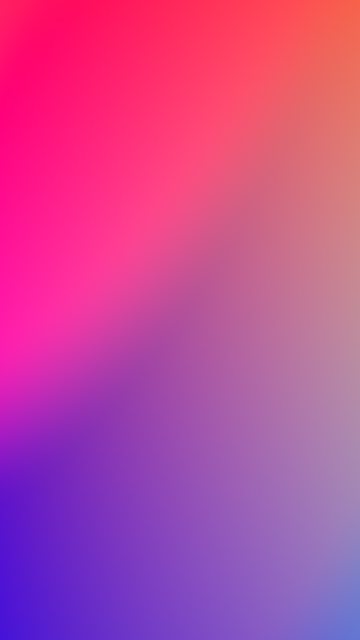
This background is drawn by a WebGL 2 fragment shader. Its source:

```glsl
#version 300 es
precision highp float;

uniform vec2 u_resolution;
out vec4 fragColor;

// Pink to coral field; p.x runs right, p.y runs down
vec3 warmField(vec2 p) {
    float cornerGlow = smoothstep(0.25, 0.0, p.x + p.y * 1.3);
    float green = max(0.0, -0.05 + 0.42 * p.x + 0.3 * p.y + 0.3 * p.x * p.y);
    return vec3(1.0, green + 0.12 * cornerGlow, 0.38 + 0.56 * p.y - 0.06 * p.x);
}

// Orange, mauve and violet field with a blue lower right corner
vec3 coolField(vec2 p) {
    float left = 1.0 - p.x;
    float blueCorner = smoothstep(0.3, 0.0, left + (1.0 - p.y) * 1.2);
    float bow = p.y - 0.58;
    vec3 color = vec3(
        0.97 - 0.43 * p.y - 0.27 * left * left,
        0.07 + 0.48 * p.x - 0.5 * p.x * bow * bow,
        0.29 + 0.78 * p.y - 0.3 * p.y * p.y + 0.08 * pow(left, 4.0));
    return color + blueCorner * vec3(-0.15, 0.0, 0.05);
}

void main() {
    vec2 p = gl_FragCoord.xy / u_resolution;
    p.y = 1.0 - p.y;

    // Soft curved border between the two fields
    float border = 0.664 - 0.3375 * p.x - 0.4375 * p.x * p.x;
    float blend = smoothstep(-0.14, 0.14, p.y - border);

    vec3 color = mix(warmField(p), coolField(p), blend);
    fragColor = vec4(clamp(color, 0.0, 1.0), 1.0);
}
```
